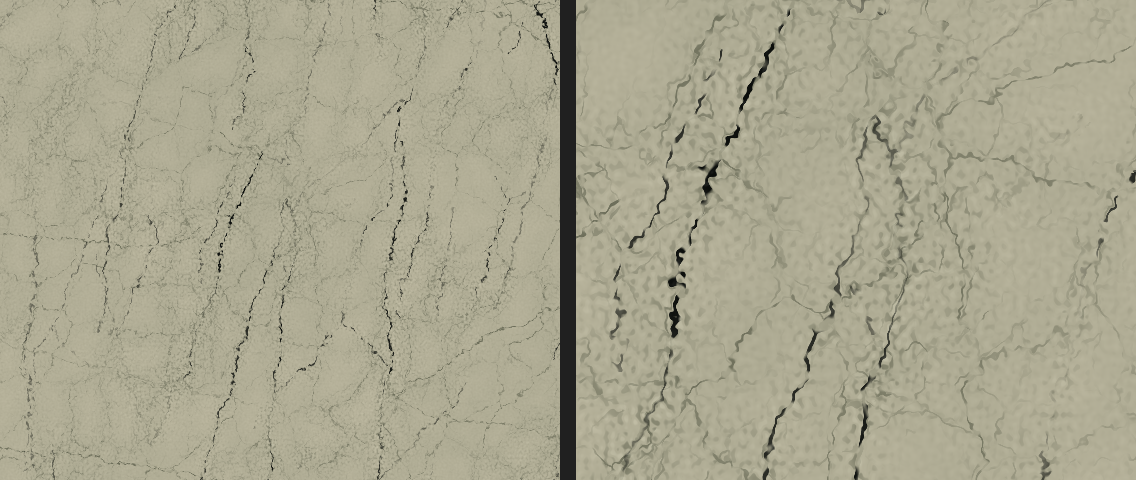
Left: the whole. Right: its middle third, enlarged.
A WebGL 2 fragment shader for this texture:

```glsl
#version 300 es
precision highp float;
// Pale beige stone crossed by a net of hairline cracks and broken dark veins.
// Voronoi borders in sheared, stretched grids form the cracks; gradient noise
// makes them jagged, splits them into dashes and clouds the stone between.

uniform vec2 u_resolution;
out vec4 fragColor;

const vec3 CLEAR_STONE = vec3(0.718, 0.700, 0.607);
const vec3 VEIL_STONE  = vec3(0.650, 0.644, 0.552);
const vec3 HAIRLINE    = vec3(0.360, 0.370, 0.295);
const vec3 VEIN_DARK   = vec3(0.050, 0.060, 0.050);

// Grid transforms: columns map canvas x and y to cell space.
const mat2 VEIN_GRID   = mat2(5.6, 0.0, -1.1, 1.5);
const mat2 BRANCH_GRID = mat2(10.0, 0.6, -3.0, 4.0);
const mat2 SWEEP_GRID  = mat2(1.5, 0.7, 0.3, 4.4);
const mat2 NET_GRID    = mat2(11.5, 1.0, -2.5, 9.0);
const mat2 FINE_GRID   = mat2(34.0, 3.0, -7.0, 25.0);

const float VEIN_WIDTH  = 0.0018;  // half widths, in canvas heights
const float HAIR_WIDTH  = 0.0010;
const float HALO_WIDTH  = 0.013;
const float GRAIN       = 0.030;

vec2 hash2(vec2 p) {
    vec3 h = fract(p.xyx * vec3(0.1031, 0.1030, 0.0973));
    h += dot(h, h.yzx + 33.33);
    return fract((h.xx + h.yz) * h.zy);
}

float gradientNoise(vec2 p) {
    vec2 i = floor(p), f = p - i;
    vec2 u = f * f * f * (f * (f * 6.0 - 15.0) + 10.0);
    vec2 e = vec2(0.0, 1.0);
    float a = dot(hash2(i) * 2.0 - 1.0, f);
    float b = dot(hash2(i + e.yx) * 2.0 - 1.0, f - e.yx);
    float c = dot(hash2(i + e.xy) * 2.0 - 1.0, f - e.xy);
    float d = dot(hash2(i + e.yy) * 2.0 - 1.0, f - e.yy);
    return mix(mix(a, b, u.x), mix(c, d, u.x), u.y);
}

vec2 noise2(vec2 p) {
    return vec2(gradientNoise(p), gradientNoise(p + vec2(37.2, 91.7)));
}

// Nearest cell border: x distance on canvas, y random per border, z uprightness.
vec3 cellBorder(vec2 p, mat2 grid, float seed) {
    vec2 q = grid * p + seed;
    vec2 cell = floor(q), f = q - cell;
    vec2 nearCell = vec2(0.0), nearPoint = vec2(8.0);
    for (int y = -1; y <= 1; y++)
    for (int x = -1; x <= 1; x++) {
        vec2 g = vec2(x, y);
        vec2 r = g + hash2(cell + g) - f;
        if (dot(r, r) < dot(nearPoint, nearPoint)) { nearPoint = r; nearCell = g; }
    }
    vec3 border = vec3(8.0, 0.0, 0.0);
    for (int y = -2; y <= 2; y++)
    for (int x = -2; x <= 2; x++) {
        vec2 g = nearCell + vec2(x, y);
        vec2 r = g + hash2(cell + g) - f;
        vec2 gap = r - nearPoint;
        if (dot(gap, gap) < 1e-5) continue;
        vec2 n = normalize(gap);
        vec2 slope = n * grid;
        float d = dot(0.5 * (nearPoint + r), n) / length(slope);
        if (d < border.x) {
            float id = hash2(2.0 * cell + nearCell + g + 0.5).x;
            border = vec3(d, id, abs(slope.x) / length(slope));
        }
    }
    return border;
}

// Antialiased stroke that fades once it is thinner than a pixel.
float stroke(float d, float halfWidth) {
    float px = 1.0 / u_resolution.y;
    return clamp((halfWidth - d) / px + 0.5, 0.0, 1.0) * min(1.0, 2.0 * halfWidth / px);
}

void main() {
    vec2 p = gl_FragCoord.xy / u_resolution.y;

    // Jagged warp: broad bends, kinks, then tiny steps that fray the lines
    vec2 bent = p + 0.035 * noise2(p * 6.0) + 0.018 * noise2(p * 24.0);
    vec2 jag = bent + 0.008 * noise2(p * 70.0) + 0.0048 * noise2(p * 190.0);

    vec3 vein   = cellBorder(jag, VEIN_GRID, 3.0);
    vec3 branch = cellBorder(jag, BRANCH_GRID, 17.0);
    vec3 sweep  = cellBorder(jag, SWEEP_GRID, 41.0);
    vec3 net    = cellBorder(jag, NET_GRID, 63.0);
    vec3 fine   = cellBorder(jag, FINE_GRID, 85.0);

    // Dash, crumb and density masks
    float dash = smoothstep(-0.14, 0.06, gradientNoise(p * vec2(115.0, 85.0)));
    float stretchMask = smoothstep(-0.25, 0.15, gradientNoise(p * 5.0 + 9.0));
    float crowd = smoothstep(-0.28, 0.30, gradientNoise(p * 4.2 + 21.0) + 0.4 * gradientNoise(p * 13.0));
    float crumbs = gradientNoise(p * vec2(215.0, 180.0) + 0.37);
    float speck = smoothstep(0.05, 0.32, crumbs);
    float clearing = smoothstep(0.012, 0.036, net.x);
    float rightward = mix(0.5, 1.0, smoothstep(0.1, 0.5, p.x));

    // Dark upright veins and their branches
    float veinPower = smoothstep(0.2, 0.5, vein.y) * smoothstep(0.55, 0.9, vein.z) * rightward;
    float branchPower = smoothstep(0.42, 0.75, branch.y) * smoothstep(0.5, 0.85, branch.z) * rightward;
    float dark = stroke(vein.x, VEIN_WIDTH * (0.45 + 0.6 * stretchMask)) * veinPower * dash * (0.35 + 0.65 * stretchMask);
    dark = max(dark, 0.85 * stroke(branch.x, 0.65 * VEIN_WIDTH) * branchPower * dash * stretchMask);

    // Grey hairlines, sweeps and crumbs beside the veins
    float halo = max(veinPower * exp(-vein.x / HALO_WIDTH), 0.6 * branchPower * exp(-branch.x / HALO_WIDTH));
    float hair = stroke(net.x, HAIR_WIDTH) * (0.15 + 0.6 * net.y) * (0.2 + 0.8 * dash);
    float fineLines = stroke(fine.x, HAIR_WIDTH) * (0.2 + 0.8 * fine.y) * (0.15 + 0.85 * dash);
    hair = max(hair, fineLines * (0.1 + 0.5 * crowd + 0.3 * halo) * (1.0 - 0.7 * clearing));
    hair = max(hair, stroke(sweep.x, 1.2 * HAIR_WIDTH) * smoothstep(0.3, 0.8, sweep.y) * (0.2 + 0.6 * dash));
    hair = max(hair, 0.2 * stroke(vein.x, VEIN_WIDTH) * veinPower);
    hair = max(hair, speck * (0.5 * halo + 0.17 * crowd * (1.0 - 0.7 * clearing)));

    // Cloudy stone, clearest in the middle of each net cell
    float cloud = gradientNoise(p * 3.0 + 5.0) + 0.6 * gradientNoise(bent * 11.0) + 0.35 * gradientNoise(p * 40.0);
    float veil = 0.32 + 0.34 * cloud + 0.20 * crowd * exp(-net.x / 0.014) + 0.10 * halo - 0.14 * clearing;

    vec3 color = mix(CLEAR_STONE, VEIL_STONE, clamp(veil, -0.1, 1.0));
    color = mix(color, HAIRLINE, clamp(hair, 0.0, 1.0));
    color = mix(color, VEIN_DARK, clamp(dark, 0.0, 1.0));
    // Grain, with pale crumbs where the stone is broken
    color += GRAIN * gradientNoise(p * 210.0);
    color += smoothstep(0.05, 0.35, -crumbs) * (0.05 * halo + 0.018 * crowd);
    fragColor = vec4(color, 1.0);
}
```
